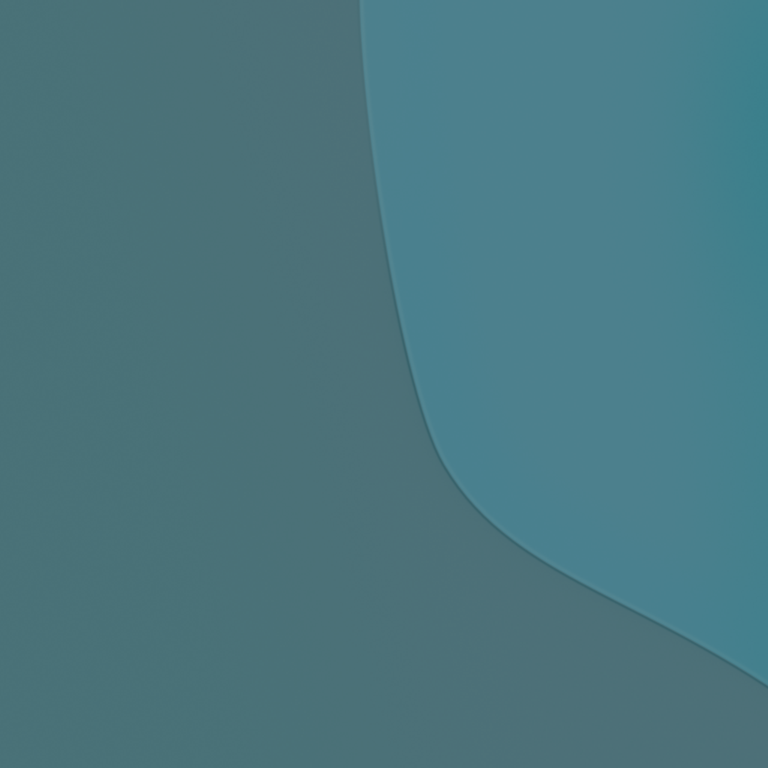
This background is drawn by a WebGL 2 fragment shader. Its source:

```glsl
#version 300 es
precision highp float;
// Muted teal backdrop with a brighter curved glass panel rising at the upper right.

#define SEGMENTS 28
#define RIM_WIDTH 0.0028
#define RIM_LIGHT 0.032
#define CREASE_WIDTH 0.0017
#define CREASE_DARK 0.070
#define SHADOW_WIDTH 0.012
#define SHADOW_DARK 0.012
#define GRAIN 0.003

uniform vec2 u_resolution;
out vec4 fragColor;

const vec3 SLATE_LEFT = vec3(0.288, 0.445, 0.469);
const vec3 SLATE_RIGHT = vec3(0.301, 0.440, 0.470);
const vec3 PANEL_BLUE = vec3(0.287, 0.502, 0.558);
const vec3 PANEL_GREY = vec3(0.299, 0.502, 0.553);
const vec3 PANEL_TEAL = vec3(0.228, 0.500, 0.547);

float hash(vec2 p) {
  vec3 q = fract(vec3(p.xyx) * 0.1031);
  q += dot(q, q.yzx + 33.33);
  return fract((q.x + q.y) * q.z);
}

vec2 bezier(vec2 a, vec2 b, vec2 c, vec2 d, float t) {
  float s = 1.0 - t;
  return s * s * s * a + 3.0 * s * s * t * b + 3.0 * s * t * t * c + t * t * t * d;
}

// Signed distance to one curve: positive on the left of its direction.
float curveDistance(vec2 p, vec2 a, vec2 b, vec2 c, vec2 d) {
  float nearest = 1e3;
  float side = 1.0;
  vec2 start = a;
  for (int i = 1; i <= SEGMENTS; i++) {
    vec2 end = bezier(a, b, c, d, float(i) / float(SEGMENTS));
    vec2 along = end - start;
    vec2 rel = p - start;
    float t = clamp(dot(rel, along) / dot(along, along), 0.0, 1.0);
    float dist = length(rel - along * t);
    if (dist < nearest) {
      nearest = dist;
      side = along.x * rel.y - along.y * rel.x;
    }
    start = end;
  }
  return side < 0.0 ? -nearest : nearest;
}

// The panel border: a steep upper sweep joined to a shallow, S-shaped lower one.
float panelDistance(vec2 p) {
  vec2 joint = vec2(0.579, 0.395);
  float upper = curveDistance(p, vec2(0.468, 1.02), vec2(0.468, 0.85), vec2(0.525, 0.486), joint);
  float lower = curveDistance(p, joint, vec2(0.663, 0.253), vec2(0.822, 0.229), vec2(1.02, 0.094));
  return abs(upper) < abs(lower) ? upper : lower;
}

float bell(float x, float width) {
  return exp(-x * x / (width * width));
}

void main() {
  vec2 uv = gl_FragCoord.xy / u_resolution;
  float d = panelDistance(uv);
  float soft = max(0.0016, 0.75 / min(u_resolution.x, u_resolution.y));

  // Slate ground, greyer toward the panel, with a faint shadow beside it
  float greyness = smoothstep(0.0, 0.5, uv.x - 0.25 * (1.0 - uv.y));
  vec3 ground = mix(SLATE_LEFT, SLATE_RIGHT, greyness);
  float lowerPart = smoothstep(0.85, 0.5, uv.y);
  vec3 shadowTint = vec3(1.0, 0.65, 0.6);
  ground -= SHADOW_DARK * shadowTint * lowerPart * exp(min(d, 0.0) / SHADOW_WIDTH);
  ground -= CREASE_DARK * shadowTint * mix(0.2, 1.0, lowerPart) * bell(d + 0.0022, CREASE_WIDTH);

  // Panel: blue band along the border, grey middle, teal glow at the right
  vec3 panel = mix(PANEL_BLUE, PANEL_GREY, smoothstep(0.03, 0.13, d));
  panel = mix(panel, PANEL_GREY, smoothstep(0.55, 0.95, uv.y) * smoothstep(0.12, 0.02, d));
  vec2 glowOffset = (uv - vec2(1.03, 0.83)) / vec2(0.13, 0.30);
  float upperGlow = exp(-dot(glowOffset, glowOffset));
  float lowerGlow = bell(uv.x - 1.03, 0.11) * bell(uv.y - 0.24, 0.28);
  panel = mix(panel, PANEL_TEAL, clamp(upperGlow + 0.5 * lowerGlow, 0.0, 1.0));
  panel += RIM_LIGHT * vec3(1.0, 0.55, 0.3) * bell(d - 0.003, RIM_WIDTH);

  // Join both surfaces and add fine grain
  vec3 color = mix(ground, panel, smoothstep(-soft, soft, d));
  color += GRAIN * (hash(floor(uv * 512.0)) - 0.5);
  fragColor = vec4(color, 1.0);
}
```
